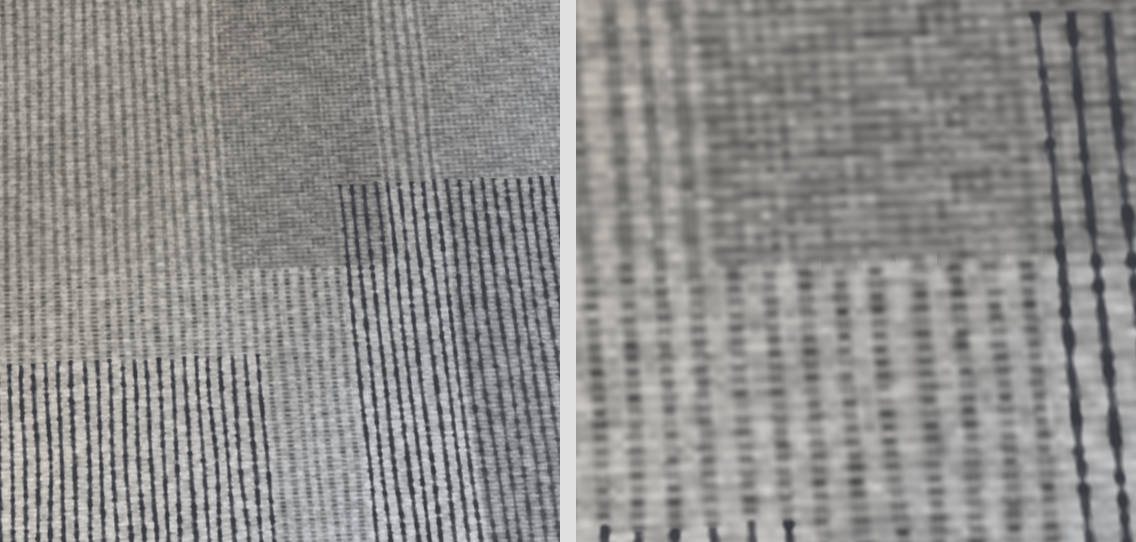
Left: the whole. Right: its middle third, enlarged.
A Shadertoy shader for this texture:

```glsl
// Woven grey carpet: offset blocks of ribbed, plain and dark-lined weave, slightly skewed.
#define STRIPES 47.0      // warp stripes across the canvas
#define ROWS 124.0        // weft rows down the canvas
#define LEAN_LEFT 0.015   // slant of the warp at the left edge
#define LEAN_GAIN 0.13    // extra slant towards the right
#define TILT 0.04         // slope of the weft
#define WOBBLE 0.30       // sideways wander of the stripes
#define GRAIN 0.26        // contrast of single stitches
#define LINE_HALF 0.03    // solid half width of a dark line, in stripes
#define LINE_COLOR vec3(0.225, 0.23, 0.255)
#define WARM vec3(1.025, 1.0, 0.96)
#define COOL vec3(0.985, 1.0, 1.025)

const float TAU = 6.2831853;

float hash(vec2 p) {
    vec3 q = fract(p.xyx * 0.1031);
    q += dot(q, q.yzx + 33.33);
    return fract((q.x + q.y) * q.z);
}

float noise(vec2 p) {
    vec2 cell = floor(p), f = fract(p);
    f = f * f * (3.0 - 2.0 * f);
    return mix(mix(hash(cell), hash(cell + vec2(1, 0)), f.x),
               mix(hash(cell + vec2(0, 1)), hash(cell + vec2(1, 1)), f.x), f.y);
}

// Soft step at an edge, never sharper than one sample
float edge(float at, float x, float soft) {
    float r = max(soft, fwidth(x));
    return smoothstep(at - r, at + r, x);
}

void mainImage(out vec4 fragColor, in vec2 fragCoord) {
    vec2 p = fragCoord / iResolution.xy;
    p.y = 1.0 - p.y;

    // Skewed thread coordinates: warp counts stripes, weft runs from top to bottom
    float lean = LEAN_LEFT + LEAN_GAIN * p.x;
    float warp = (p.x - (p.y - 0.336) * lean) * STRIPES;
    warp += WOBBLE * (noise(vec2(warp * 0.6, p.y * 7.0) + 20.0) - 0.5);
    float weft = p.y + TILT * p.x;
    float row = weft * ROWS;
    float ragged = weft + 0.006 * (hash(vec2(floor(warp) + 8.0, 3.0)) - 0.5);

    // Block layout, with warp edges on whole stripes
    float lower = edge(0.515, ragged, 0.004);
    float plainLeft = edge(19.0, warp, 0.15) * (1.0 - edge(32.0, warp, 0.15)) * (1.0 - lower);
    float plain = max(plainLeft, edge(37.0, warp, 0.15));
    float linedRight = edge(28.0, warp, 0.1) * edge(0.364, ragged, 0.002);
    float linedLeft = (1.0 - edge(21.0, warp, 0.1)) * edge(0.672, ragged, 0.002);
    float lined = max(linedRight, linedLeft);

    // Stitches: short horizontal picks crossed by fine upright threads
    float detail = clamp(1.5 - 2.0 * fwidth(row), 0.0, 1.0);
    float stitch = noise(vec2(warp * 1.7 + 30.0, row * 1.1)) - 0.5;
    float fiber = noise(vec2(warp * 4.0 + 41.0, row * 1.7)) - 0.5;
    float pick = cos(TAU * row);
    float thread = cos(TAU * 2.0 * warp);

    // Ground brightness, paler towards the bottom and the right
    float paleLevel = mix(0.615, 0.70, smoothstep(0.3, 0.95, p.y));
    float plainLevel = mix(0.495, 0.57, smoothstep(0.55, 1.0, p.x));
    float level = mix(paleLevel, plainLevel, plain) + 0.025 * lined;

    // Soft ribs in the pale blocks, finely broken by the weft in the lower ones
    float fromCenter = abs(fract(warp) - 0.5);
    float gap = 1.0 - smoothstep(0.04, 0.34, fromCenter);
    float dash = 0.45 + 0.55 * noise(vec2(floor(warp) * 7.0 + 50.0, row * 1.3));
    dash *= 1.0 - 0.25 * detail * pick;
    float ribDepth = mix(0.16, 0.23 * dash, lower);
    level -= ribDepth * gap * (1.0 - plain) * (1.0 - lined);

    // Yarn texture, with stronger threads in the plain weave
    level += detail * GRAIN * (0.55 * stitch + 0.45 * fiber);
    level += detail * mix(0.018, 0.032, plain) * pick;
    level += mix(0.008, 0.025, plain) * thread;
    level += 0.04 * (noise(p * 6.0 + 9.0) - 0.5);

    vec3 tint = mix(WARM, COOL, smoothstep(0.25, 0.9, 0.65 * p.x + 0.4 * p.y));
    vec3 color = level * tint;

    // Dark lines, frayed by the stitches and paler at the lower right
    float frayed = fromCenter + 0.09 * detail * (stitch + fiber);
    float line = 1.0 - smoothstep(LINE_HALF, LINE_HALF + 0.17 + fwidth(warp), frayed);
    float fade = smoothstep(0.75, 1.0, p.x) * smoothstep(0.35, 0.9, p.y);
    float strength = mix(0.92, 0.66, fade) - 0.3 * detail * stitch;
    color = mix(color, LINE_COLOR, clamp(line * lined * strength, 0.0, 1.0));

    fragColor = vec4(clamp(color, 0.0, 1.0), 1.0);
}
```
